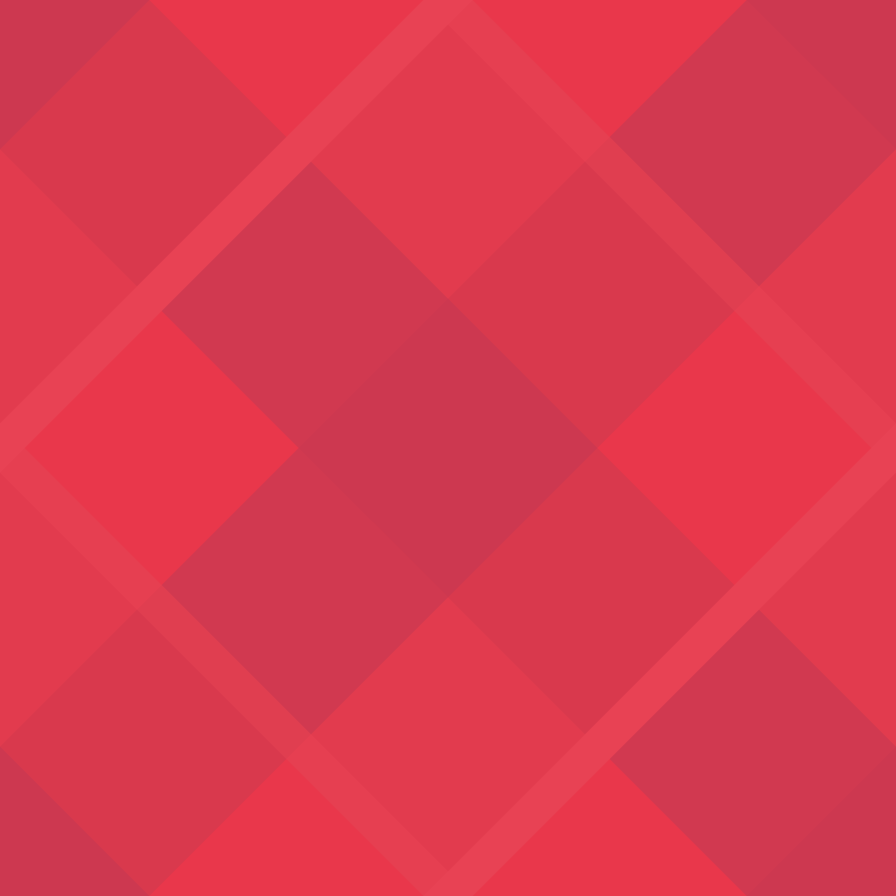
This background is drawn by a WebGL 2 fragment shader. Its source:

```glsl
#version 300 es
precision highp float;
// A diagonal red plaid: two families of wide dark bands cross at 45 degrees,
// the fields between them alternate in tone, and thin pale stripes lie on top.
// Each family repeats once per canvas, so the whole cloth tiles seamlessly.

uniform vec2 u_resolution;
out vec4 outColor;

// Colour from 0..255 channel values
vec3 rgb(float r, float g, float b) {
  return vec3(r, g, b) / 255.0;
}

// Smooth coverage of a repeating band around the given centre
float band(float coord, float centre, float halfWidth, float soft) {
  float dist = abs(fract(coord - centre + 0.5) - 0.5);
  return 1.0 - smoothstep(halfWidth - soft, halfWidth + soft, dist);
}

void main() {
  vec2 uv = gl_FragCoord.xy / u_resolution;
  float soft = 1.0 / min(u_resolution.x, u_resolution.y);

  // Diagonal axes: one across the rising lines, one across the falling lines
  float rise = uv.x - uv.y;
  float fall = uv.x + uv.y;
  float riseHalf = step(0.5, fract(rise));
  float fallHalf = step(0.5, fract(fall));

  // Checkered fields between the bands
  vec3 color = mix(rgb(233.0, 55.0, 75.0), rgb(226.0, 59.0, 78.0), abs(riseHalf - fallHalf));

  // Wide bands, lighter on one side of each crossing than on the other
  vec3 lightBand = rgb(217.0, 57.0, 77.0);
  vec3 darkBand = rgb(209.0, 57.0, 80.0);
  float riseBand = band(rise, 0.0, 1.0 / 6.0, soft);
  float fallBand = band(fall, 0.0, 1.0 / 6.0, soft);
  color = mix(color, mix(lightBand, darkBand, fallHalf), riseBand);
  color = mix(color, mix(lightBand, darkBand, riseHalf), fallBand);
  color = mix(color, rgb(205.0, 56.0, 80.0), riseBand * fallBand);

  // Thin stripes: the falling one dims under the bands, the rising one covers it
  vec3 fallStripe = mix(rgb(230.0, 63.0, 81.0), rgb(224.0, 62.0, 80.0), riseBand);
  color = mix(color, fallStripe, band(fall, 0.5, 0.0275, soft));
  color = mix(color, rgb(232.0, 66.0, 84.0), band(rise, 0.5, 0.0275, soft));

  outColor = vec4(color, 1.0);
}
```
